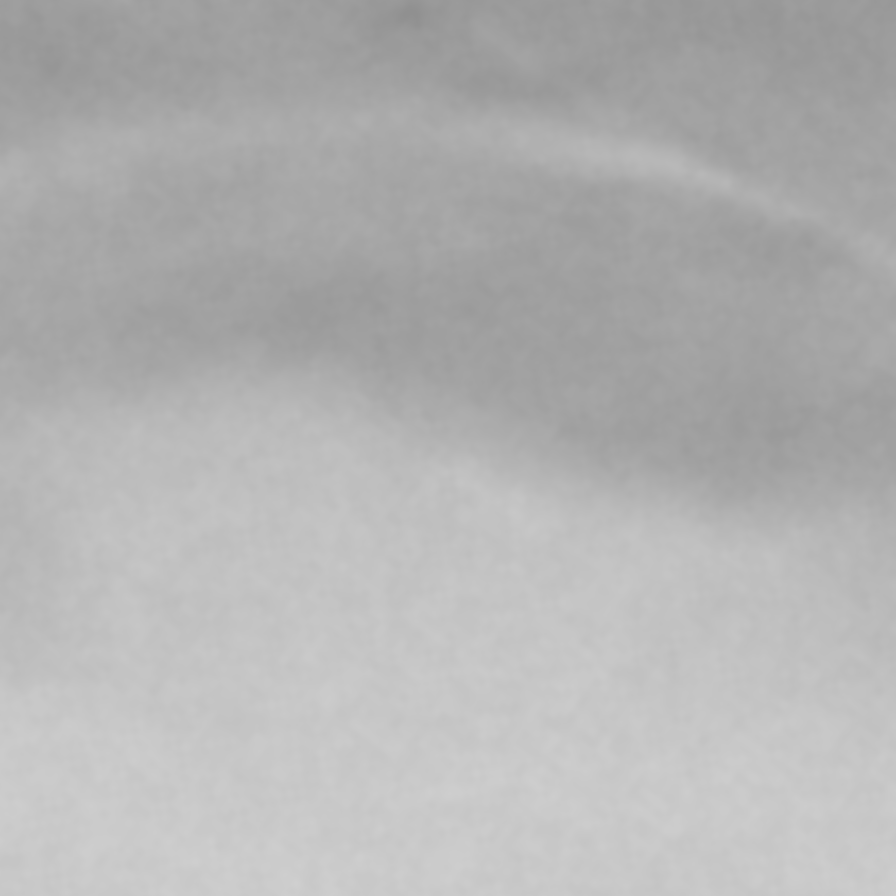
This texture is drawn by a WebGL 1 fragment shader. Its source:

```glsl
precision highp float;
// Soft grey overcast sky: a bright lower haze, darker cloud above and a pale arching wisp.
uniform vec2 u_resolution;

float hash(vec2 p) {
  vec3 q = fract(vec3(p.xyx) * 0.1031);
  q += dot(q, q.yzx + 33.33);
  return fract((q.x + q.y) * q.z);
}

float noise(vec2 p) {
  vec2 i = floor(p), f = fract(p);
  f = f * f * f * (f * (f * 6.0 - 15.0) + 10.0);
  return mix(mix(hash(i), hash(i + vec2(1.0, 0.0)), f.x),
             mix(hash(i + vec2(0.0, 1.0)), hash(i + vec2(1.0, 1.0)), f.x), f.y);
}

// Layered noise centred on zero
float fbm(vec2 p) {
  float sum = 0.0, weight = 0.5;
  for (int i = 0; i < 5; i++) {
    sum += weight * (noise(p) - 0.5);
    p = mat2(1.6, 1.2, -1.2, 1.6) * p + 17.3;
    weight *= 0.5;
  }
  return sum;
}

// Soft elliptical patch
float patchAt(vec2 p, vec2 centre, vec2 radius) {
  vec2 d = (p - centre) / radius;
  return exp(-dot(d, d));
}

void main() {
  vec2 uv = gl_FragCoord.xy / u_resolution;
  vec2 drift = vec2(fbm(uv * vec2(3.0, 5.0) + 4.0), fbm(uv * vec2(4.0, 6.0) + 31.0));
  vec2 p = uv + 0.07 * drift;

  // Bright haze below a sloping cloud edge
  float edge = 0.57 - 0.12 * smoothstep(0.35, 0.85, p.x);
  float haze = smoothstep(edge + 0.05, edge - 0.08, p.y);
  float tone = mix(0.648, 0.737, haze);
  tone += 0.052 * smoothstep(0.55, 0.05, p.y);
  tone -= 0.03 * smoothstep(0.82, 1.0, p.y);

  // Dimmer side margins
  tone -= 0.045 * smoothstep(0.75, 1.05, p.x) * smoothstep(0.1, 0.4, p.y) * haze;
  tone -= 0.025 * smoothstep(0.16, 0.0, p.x) * smoothstep(0.15, 0.4, p.y) * haze;

  // Dark cloud patches
  tone -= 0.045 * patchAt(p, vec2(0.84, 0.73), vec2(0.12, 0.06));
  tone -= 0.030 * patchAt(p, vec2(0.82, 0.55), vec2(0.13, 0.07));
  tone -= 0.025 * patchAt(p, vec2(0.36, 0.65), vec2(0.22, 0.05));
  tone -= 0.040 * patchAt(p, vec2(0.46, 1.0), vec2(0.07, 0.04));
  tone -= 0.035 * patchAt(p, vec2(0.60, 0.91), vec2(0.09, 0.03));
  tone -= 0.030 * patchAt(p, vec2(0.10, 0.93), vec2(0.12, 0.06));
  tone -= 0.020 * patchAt(p, vec2(0.95, 0.98), vec2(0.15, 0.08));

  // Pale arching wisp, strongest right of centre
  float arc = p.y - 0.872 + 0.5 * (p.x - 0.42) * (p.x - 0.42);
  float arcGlow = 0.03 + 0.04 * exp(-pow((p.x - 0.71) / 0.16, 2.0));
  tone += arcGlow * exp(-pow(arc / mix(0.036, 0.022, smoothstep(0.3, 0.7, p.x)), 2.0));

  // Faint strands: one crossing the haze edge, one falling into the arc
  float strand = p.y - 0.54 + 0.72 * (p.x - 0.42);
  tone += 0.02 * exp(-pow(strand / 0.02, 2.0)) * patchAt(p, vec2(0.53, 0.46), vec2(0.12, 0.14));
  float upper = p.y - 0.93 + 0.65 * (p.x - 0.6);
  tone += 0.022 * exp(-pow(upper / 0.025, 2.0)) * smoothstep(0.8, 0.9, p.y);

  // Cloud mottling, calmer in the haze, then blurred fine grain
  tone += mix(0.07, 0.035, haze) * fbm(uv * vec2(5.0, 8.0) + 1.5 * drift + 9.0);
  tone += 0.016 * (noise(uv * 52.0 + 3.0) - 0.5);
  tone += 0.016 * (noise(mat2(0.8, 0.6, -0.6, 0.8) * uv * 105.0 + 60.0) - 0.5);

  gl_FragColor = vec4(vec3(tone), 1.0);
}
```
